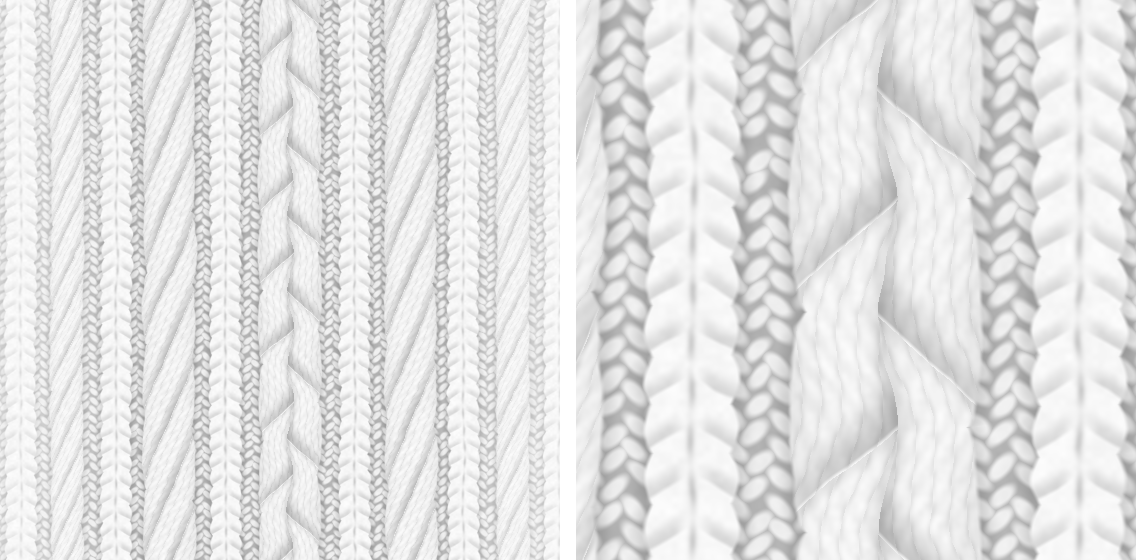
Left: the whole. Right: its middle third, enlarged.
Reproduce this texture procedurally as a three.js fragment shader.

```glsl
// White cable-knit fabric: a central braid, ropes, ribs and purl gaps.
#define AXIS 0.518
#define KNIT_ROWS 34.0
#define RIB_HALF 0.028
#define BRAID_HALF 0.056
#define BRAID_PERIOD 0.132
#define ROPE_HALF vec2(0.047, 0.030)
#define ROPE_PERIOD vec2(0.129, 0.074)
#define PURL_CELL vec2(0.0145, 0.0167)
#define YARN_LIGHT 0.972
#define PURL_DARK 0.70
#define FUZZ 0.045

varying vec2 vUv;

const float PI = 3.14159265;

float hash(vec2 p) {
  vec3 q = fract(p.xyx * 0.1031);
  q += dot(q, q.yzx + 33.33);
  return fract((q.x + q.y) * q.z);
}

float noise(vec2 p) {
  vec2 i = floor(p), f = fract(p);
  f = f * f * (3.0 - 2.0 * f);
  return mix(mix(hash(i), hash(i + vec2(1.0, 0.0)), f.x),
             mix(hash(i + vec2(0.0, 1.0)), hash(i + 1.0), f.x), f.y);
}

// Ribs sit at whole slots, ropes halfway between them
float slotOffset(float k) { return 0.115 + 0.207 * k - 0.012 * k * k; }

// Staggered, tilted purl bumps
float purl(vec2 p) {
  vec2 g = p / PURL_CELL;
  float bump = 0.0;
  for (int i = -1; i <= 1; i++) {
    for (int j = -1; j <= 1; j++) {
      float col = floor(g.x) + float(i);
      float odd = mod(col, 2.0);
      float row = floor(g.y - 0.5 * odd) + float(j);
      vec2 jitter = vec2(hash(vec2(col, row)), hash(vec2(row + 71.0, col))) - 0.5;
      vec2 d = g - vec2(col, row + 0.5 * odd) - 0.5 - 0.3 * jitter;
      d.y += mix(0.5, -0.5, odd) * d.x;
      bump = max(bump, 1.0 - smoothstep(0.5, 1.15, length(d / vec2(0.66, 0.43))));
    }
  }
  return mix(PURL_DARK, 0.935, bump);
}

// Shade of one strand: f runs across it, ply counts its yarns, w is distance from the middle
float strand(float f, float ply, float y, float w) {
  float tuck = smoothstep(0.66, 0.97, f) * (1.0 - smoothstep(0.97, 1.0, f));
  float lip = 1.0 - smoothstep(0.0, 0.1, f);
  float groove = pow(0.5 + 0.5 * cos(2.0 * PI * ply), 3.0);
  float stitch = 0.5 + 0.5 * sin(2.0 * PI * (y * KNIT_ROWS * 1.4 + fract(ply) + 0.5 * floor(ply)));
  float depth = 1.0 - 0.65 * min(w * w, 1.0);
  return YARN_LIGHT - 0.19 * tuck * depth - 0.06 * lip
    - 0.055 * groove * (0.5 + 0.5 * stitch) - 0.025 * stitch - 0.05 * pow(min(w, 1.0), 4.0);
}

// Each part returns its shade and its inside distance
vec2 rib(vec2 p) {
  float w = abs(p.x) / RIB_HALF;
  float f = fract(p.y * KNIT_ROWS - 0.55 * w);
  float wing = smoothstep(0.45, 0.88, f) * (1.0 - smoothstep(0.88, 1.0, f));
  float slit = exp(-w * w / 0.008) * (0.6 + 0.4 * sin(2.0 * PI * p.y * KNIT_ROWS));
  float shade = YARN_LIGHT - 0.12 * wing * smoothstep(0.05, 0.5, w) - 0.17 * slit;
  float scallop = sin(PI * fract(p.y * KNIT_ROWS - 0.55));
  return vec2(shade, RIB_HALF * (0.85 + 0.17 * scallop) - abs(p.x));
}

float slant(float u) { return 0.55 * u + 0.3 * asin(0.95 * clamp(u, -1.0, 1.0)); }

vec2 rope(vec2 p, float halfWidth, float period) {
  float u = p.x / halfWidth, v = p.y / period;
  float f = fract(v + slant(u));
  float lobe = sin(PI * fract(v + slant(sign(u))));
  float edge = halfWidth * (0.84 + 0.16 * sqrt(max(lobe, 0.0))) - abs(p.x);
  return vec2(strand(f, 4.0 * f, p.y, abs(u)), edge);
}

vec2 braid(vec2 p) {
  float v = p.y / BRAID_PERIOD;
  float u = p.x / BRAID_HALF - 0.1 * cos(2.0 * PI * v);
  float w = abs(u), phase = v + 0.5 * step(0.0, u);
  float f = fract(phase - 0.25 * w - 0.2 * asin(0.95 * min(w, 1.0)));
  float lobe = sin(PI * fract(phase - 0.5));
  float shade = strand(f, 4.0 * w - 1.8 * f, p.y, w) - 0.09 * exp(-w * w / 0.012);
  return vec2(shade, BRAID_HALF * (0.84 + 0.16 * sqrt(max(lobe, 0.0))) - abs(p.x));
}

// Lays a part over the fabric with a contact shadow
float lay(float base, vec2 part) {
  base *= 1.0 - 0.12 * smoothstep(-0.012, 0.0, part.y);
  return mix(base, part.x, smoothstep(-0.0018, 0.0018, part.y));
}

void main() {
  vec2 p = vec2(vUv.x, 1.0 - vUv.y);
  vec2 q = p + 0.005 * (vec2(noise(p * 11.0), noise(p * 13.0 + 40.0)) - 0.5);
  q += 0.0025 * (vec2(noise(p * 60.0), noise(p * 60.0 + 90.0)) - 0.5);
  float x = q.x - AXIS, side = x < 0.0 ? -1.0 : 1.0;

  float shade = lay(purl(q), braid(vec2(x, q.y - 0.454)));
  for (int i = 0; i < 3; i++) {
    float k = float(i);
    shade = lay(shade, rib(vec2(x - side * slotOffset(k), q.y + 0.005 * k * side)));
    if (i < 2) {
      vec2 local = vec2(x - side * slotOffset(k + 0.5), q.y - mix(0.111, 0.04, k));
      shade = lay(shade, rope(local, mix(ROPE_HALF.x, ROPE_HALF.y, k), mix(ROPE_PERIOD.x, ROPE_PERIOD.y, k)));
    }
  }

  // Brighter sides, then yarn fuzz
  shade = mix(shade, 0.975, 0.45 * smoothstep(0.22, 0.5, abs(p.x - 0.5)));
  shade += FUZZ * (0.5 * noise(p * 260.0) + 0.5 * noise(p * 110.0) - 0.5);
  gl_FragColor = vec4(vec3(clamp(shade, 0.0, 1.0)), 1.0);
}
```
